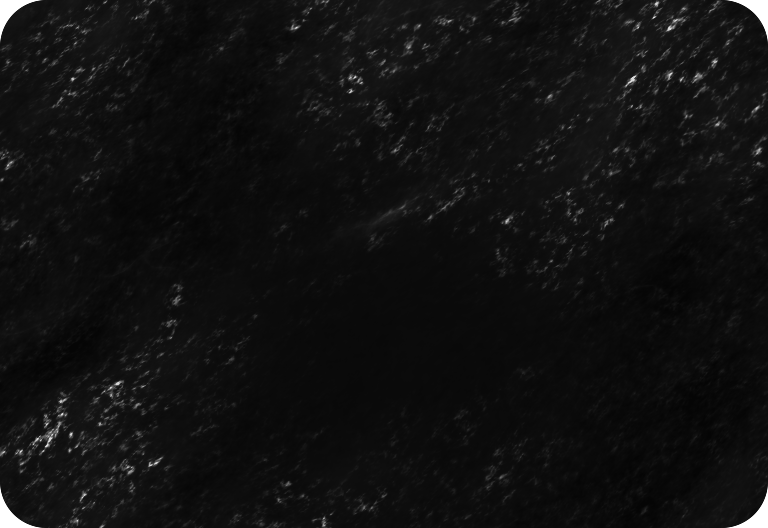
Write a Shadertoy shader that draws this texture.

```glsl
const float GRAIN_ANGLE = 0.74;
const float WISP_ANGLE = 0.46;
const float CORNER_RADIUS = 0.088;
const vec2 DARK_CENTER = vec2(0.74, 0.36);
const vec2 WISP_CENTER = vec2(0.74, 0.595);
const vec2 PATCH_SCALE = vec2(2.6, 5.5);
const vec2 CLUSTER_SCALE = vec2(11.0, 23.0);
const vec2 FLECK_SCALE = vec2(52.0, 100.0);
const vec2 VEIN_SCALE = vec2(2.2, 4.5);
const float BASE_LEVEL = 0.035;
const float RIM_LIFT = 0.019;
const float CLOUD_CONTRAST = 0.09;
const float MOTTLE_CONTRAST = 0.07;
const float FLECK_LEVEL = 2.3;
const float FLECK_THRESHOLD = 0.43;
const float STRAY_FLECKS = 0.07;
const float VEIN_LEVEL = 0.03;
const float WISP_LEVEL = 0.1;
const vec3 STONE_TINT = vec3(1.0);
const vec3 BACKDROP = vec3(1.0);

float hash(vec2 p) {
    return fract(sin(dot(p, vec2(127.1, 311.7))) * 43758.5453);
}

float valueNoise(vec2 p) {
    vec2 cell = floor(p);
    vec2 f = fract(p);
    f = f * f * (3.0 - 2.0 * f);
    float low = mix(hash(cell), hash(cell + vec2(1, 0)), f.x);
    float high = mix(hash(cell + vec2(0, 1)), hash(cell + vec2(1, 1)), f.x);
    return mix(low, high, f.y);
}

float fbm(vec2 p, int octaves, float gain) {
    float sum = 0.0, weight = 1.0, total = 0.0;
    for (int i = 0; i < octaves; i++) {
        sum += weight * valueNoise(p);
        total += weight;
        weight *= gain;
        p = mat2(0.96, 0.28, -0.28, 0.96) * p * 2.03 + 17.3;
    }
    return sum / total;
}

// Coordinates whose x axis runs along the given angle
vec2 alongAngle(vec2 p, float angle) {
    float c = cos(angle), s = sin(angle);
    return vec2(c * p.x + s * p.y, c * p.y - s * p.x);
}

float roundedBox(vec2 p, vec2 halfSize, float radius) {
    vec2 d = abs(p) - halfSize + radius;
    return length(max(d, 0.0)) + min(max(d.x, d.y), 0.0) - radius;
}

// Curved smoky streak with a soft haze beneath it
float wisp(vec2 p, float fine) {
    vec2 w = alongAngle(p - WISP_CENTER, WISP_ANGLE);
    w.y -= 0.8 * w.x * w.x + 0.03 * (fbm(p * 16.0, 4, 0.6) - 0.5);
    float core = exp(-abs(w.y) / 0.006 - w.x * w.x / 0.004);
    float haze = exp(-abs(w.y + 0.01) / 0.022 - w.x * w.x / 0.03);
    return core * (0.2 + 1.2 * fine) + 0.3 * haze * (0.5 + fine);
}

void mainImage(out vec4 fragColor, in vec2 fragCoord) {
    vec2 p = fragCoord / iResolution.y;
    vec2 halfSize = 0.5 * iResolution.xy / iResolution.y;

    // Diagonal grain, barely bent
    vec2 bend = vec2(fbm(p * 3.0, 2, 0.5), fbm(p * 3.0 + 41.0, 2, 0.5)) - 0.5;
    vec2 q = alongAngle(p, GRAIN_ANGLE) + 0.05 * bend;

    // Quiet dark middle, livelier rim
    float rim = smoothstep(0.08, 0.6, length((p - DARK_CENTER) * vec2(0.85, 1.0)));
    float cloud = fbm(q * PATCH_SCALE + 7.0, 6, 0.6);
    float cluster = fbm(q * CLUSTER_SCALE + 83.0, 3, 0.6);
    float fine = fbm(q * FLECK_SCALE, 3, 0.75);

    float level = BASE_LEVEL + RIM_LIFT * rim;
    level += CLOUD_CONTRAST * (cloud - 0.45) * (0.2 + rim);
    level += MOTTLE_CONTRAST * (fine - 0.5) * (0.15 + rim * cluster);

    // Sparse gritty flecks, clustered within broad patches
    float patches = smoothstep(0.4, 0.75, cloud) * smoothstep(0.32, 0.8, cluster);
    float fleck = max(fine - FLECK_THRESHOLD, 0.0) / 0.5;
    level += FLECK_LEVEL * fleck * fleck * fleck * rim * (patches + STRAY_FLECKS * cluster);

    // Thin broken veins and the central streak
    float ridge = abs(fbm(q * VEIN_SCALE + 63.0, 4, 0.55) - 0.5);
    float veinMask = smoothstep(0.48, 0.75, fbm(p * 4.0 + 29.0, 3, 0.55));
    level += VEIN_LEVEL * exp(-ridge / 0.007) * veinMask * (0.2 + 1.2 * fine);
    level += WISP_LEVEL * wisp(p, fine);

    // Rounded slab outline
    float outline = roundedBox(p - halfSize, halfSize, CORNER_RADIUS);
    float outside = smoothstep(-0.5, 0.5, outline * iResolution.y);
    vec3 stone = STONE_TINT * clamp(level, 0.02, 0.85);
    fragColor = vec4(mix(stone, BACKDROP, outside), 1.0);
}
```
